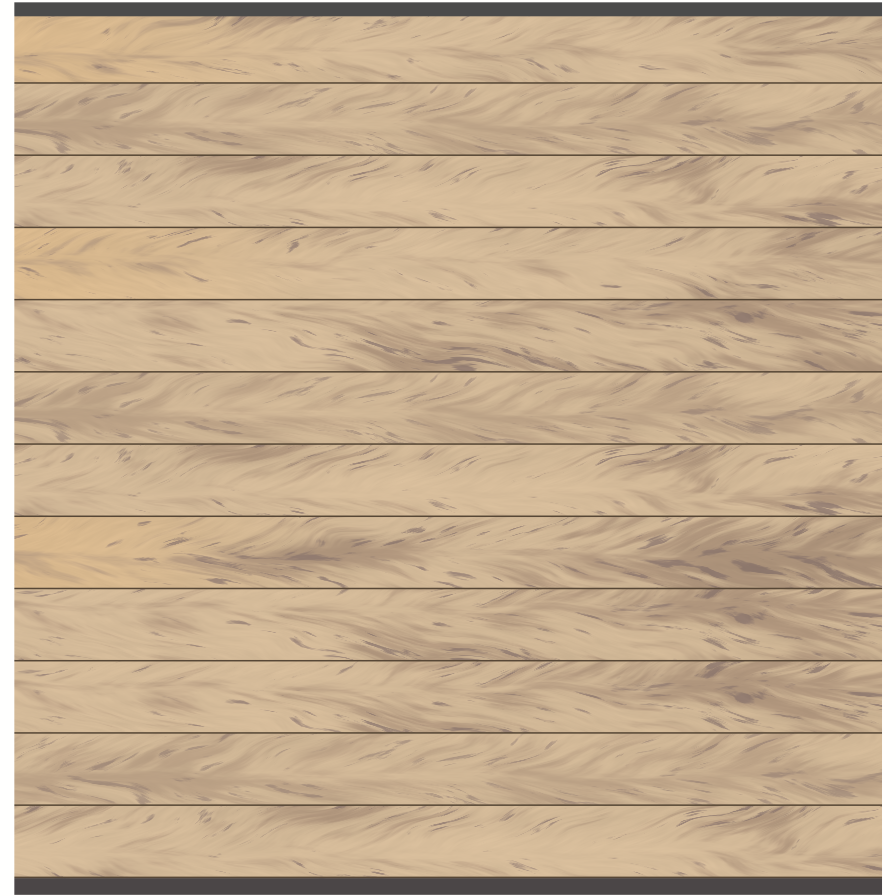
This texture is drawn by a WebGL 2 fragment shader. Its source:

```glsl
#version 300 es
precision highp float;

uniform vec2 u_resolution;
out vec4 outColor;

const int PLANKS = 12;
const float PITCH = 0.0806;
const float FLOOR_Y = 0.0208;
const float SEAM_WIDTH = 0.0017;

const vec3 PAPER = vec3(1.0, 1.0, 0.995);
const vec3 RAIL_TOP = vec3(0.295, 0.295, 0.295);
const vec3 RAIL_BOTTOM = vec3(0.295, 0.275, 0.28);
const vec3 SEAM = vec3(0.34, 0.28, 0.21);
const vec3 SAPWOOD = vec3(0.820, 0.720, 0.590);
const vec3 HEARTWOOD = vec3(0.705, 0.600, 0.500);
const vec3 HONEY = vec3(0.840, 0.705, 0.525);
const vec3 FLECK = vec3(0.55, 0.465, 0.435);

// Cut of each plank, from the top, and height of its grain spine
const int CUT[PLANKS] = int[](0, 1, 2, 0, 3, 1, 2, 0, 3, 3, 1, 2);
const float SPINE[PLANKS] = float[](0.44, 0.45, 0.33, 0.52, 0.92, 0.45,
                                    0.33, 0.46, 0.75, 0.65, 0.42, 0.33);

float hash(vec2 p) {
  vec3 q = fract(p.xyx * 0.1031);
  q += dot(q, q.yzx + 33.33);
  return fract((q.x + q.y) * q.z);
}

float noise(vec2 p) {
  vec2 cell = floor(p);
  vec2 f = fract(p);
  f = f * f * (3.0 - 2.0 * f);
  float low = mix(hash(cell), hash(cell + vec2(1, 0)), f.x);
  float high = mix(hash(cell + vec2(0, 1)), hash(cell + vec2(1, 1)), f.x);
  return mix(low, high, f.y);
}

float fbm(vec2 p) {
  float sum = 0.0;
  float weight = 0.5;
  for (int i = 0; i < 4; i++) {
    sum += weight * noise(p);
    p = p * 2.03 + 17.1;
    weight *= 0.5;
  }
  return sum / 0.9375;
}

// Noise stretched along a line of the given slope
float streaks(vec2 p, float slope, vec2 frequency, float seed) {
  vec2 along = vec2(p.x + slope * p.y, p.y - slope * p.x);
  return fbm(along * frequency + seed);
}

// Feathered grain: rises above the spine, falls below it, runs level on it
float feather(vec2 p, vec2 frequency, float seed) {
  float rise = streaks(p, 0.40, frequency, seed);
  float fall = streaks(p, -0.27, frequency, seed + 41.0);
  float level = streaks(p, -0.04, frequency, seed + 83.0);
  float side = mix(fall, rise, smoothstep(-0.012, 0.012, p.y));
  return mix(side, level, 0.65 * exp(-pow(p.y / 0.010, 2.0)));
}

// Wood colour; p.y is the height above the spine
vec3 wood(vec2 p, float leftToRight, int cut) {
  float seed = 100.0 + float(cut) * 57.0;
  float warm = cut == 0 ? 1.0 : 0.0;
  float strength = cut == 1 ? 0.65 : 1.0;

  // Broad patches, before the grain is bent into waves and curls
  float patches = fbm(p * vec2(4, 17) + seed + 5.0) - 0.5;
  vec2 swirl = vec2(noise(p * vec2(18, 40) + seed), noise(p * vec2(13, 30) + seed + 9.0));
  p += (swirl - 0.5) * vec2(0.026, 0.013);

  float band = exp(-pow((p.y + 0.004) / 0.015, 2.0));
  float grain = feather(p, vec2(14, 130), seed);
  float fine = feather(p, vec2(34, 280), seed + 130.0);

  float aging = warm * (leftToRight - 0.35);
  float tone = 0.85 * (grain - 0.5) + 0.65 * patches + 0.15 * band + 0.13 * aging;
  float shade = smoothstep(-0.03, 0.36, tone) * strength;
  float mark = feather(p, vec2(26, 170), seed + 210.0) + 0.07 * band + 0.30 * patches;

  vec3 base = mix(SAPWOOD, HONEY, 0.75 * warm * (1.0 - smoothstep(0.0, 0.45, leftToRight)));
  vec3 color = mix(base, HEARTWOOD, shade);
  color = mix(color, FLECK, 0.75 * strength * smoothstep(0.67, 0.83, mark));
  color *= 1.0 - 0.10 * patches - 0.035 * aging;
  return color * (1.0 + 0.07 * (0.5 - fine));
}

// Smooth coverage of the span from low to high
float span(float v, float low, float high, float pixel) {
  return clamp(min(v - low, high - v) / pixel + 0.5, 0.0, 1.0);
}

void main() {
  vec2 uv = gl_FragCoord.xy / u_resolution;
  vec2 pixel = 1.0 / u_resolution;

  // Plank row, counted from the top
  float t = float(PLANKS) - (uv.y - FLOOR_Y) / PITCH;
  int row = clamp(int(floor(t)), 0, PLANKS - 1);
  int cut = CUT[row];
  float height = float(row + 1) - t;
  float shift = cut == 0 ? 0.37 * float(row) : 0.09 * floor(float(row) / 10.0);
  vec2 p = vec2(uv.x - shift, (height - SPINE[row]) * PITCH);
  vec3 boards = wood(p, uv.x, cut);

  // Dark seams between planks
  float seamOffset = (fract(t + 0.5) - 0.5) * PITCH;
  boards = mix(boards, SEAM, span(seamOffset, -0.5 * SEAM_WIDTH, 0.5 * SEAM_WIDTH, pixel.y));

  // Rails above and below, on a light margin
  float sides = span(uv.x, 0.0160, 0.9844, pixel.x);
  float frame = span(uv.y, 0.0013, 0.9974, pixel.y);
  float panel = span(uv.y, FLOOR_Y - 0.5 * SEAM_WIDTH, 0.9818, pixel.y);
  vec3 rail = mix(RAIL_BOTTOM, RAIL_TOP, step(0.5, uv.y));
  vec3 color = mix(PAPER, mix(rail, boards, panel), sides * frame);
  outColor = vec4(color, 1.0);
}
```
